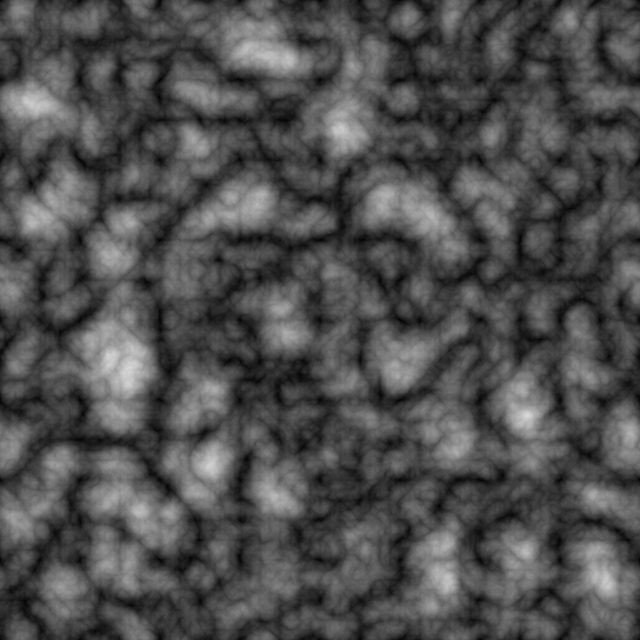
Give the GLSL for this texture, as a three.js fragment shader.

```glsl
// Cloudy grey turbulence: soft bright billows split by dark creases.
// Sums the absolute value of wrapping gradient noise over five octaves,
// each with twice the frequency and half the strength of the last.

varying vec2 vUv;

// Random unit gradient at a lattice point, wrapped to the octave's period
vec2 latticeGradient(vec2 cell, float period, float seed) {
  vec3 p = fract(vec3(mod(cell, period), seed).xyx * vec3(0.1031, 0.1030, 0.0973) + seed * 0.137);
  p += dot(p, p.yzx + 33.33);
  float angle = 6.28318 * fract((p.x + p.y) * p.z);
  return vec2(cos(angle), sin(angle));
}

// Tileable gradient noise, zero at every lattice point
float gradientNoise(vec2 p, float period, float seed) {
  vec2 cell = floor(p);
  vec2 f = fract(p);
  vec2 fade = f * f * f * (f * (f * 6.0 - 15.0) + 10.0);
  vec2 right = vec2(1.0, 0.0);
  vec2 up = vec2(0.0, 1.0);
  float a = dot(latticeGradient(cell, period, seed), f);
  float b = dot(latticeGradient(cell + right, period, seed), f - right);
  float c = dot(latticeGradient(cell + up, period, seed), f - up);
  float d = dot(latticeGradient(cell + 1.0, period, seed), f - 1.0);
  return mix(mix(a, b, fade.x), mix(c, d, fade.x), fade.y);
}

// Folded octaves: the abs() turns zero crossings into dark creases
float turbulence(vec2 uv) {
  float sum = 0.0;
  float strength = 1.0;
  float frequency = 8.0;
  for (int octave = 0; octave < 5; octave++) {
    float seed = float(octave) + 1.0;
    sum += strength * abs(gradientNoise(uv * frequency, frequency, seed));
    strength *= 0.5;
    frequency *= 2.0;
  }
  return sum;
}

void main() {
  float grey = clamp(0.96 * turbulence(vUv), 0.0, 1.0);
  gl_FragColor = vec4(vec3(grey), 1.0);
}
```
